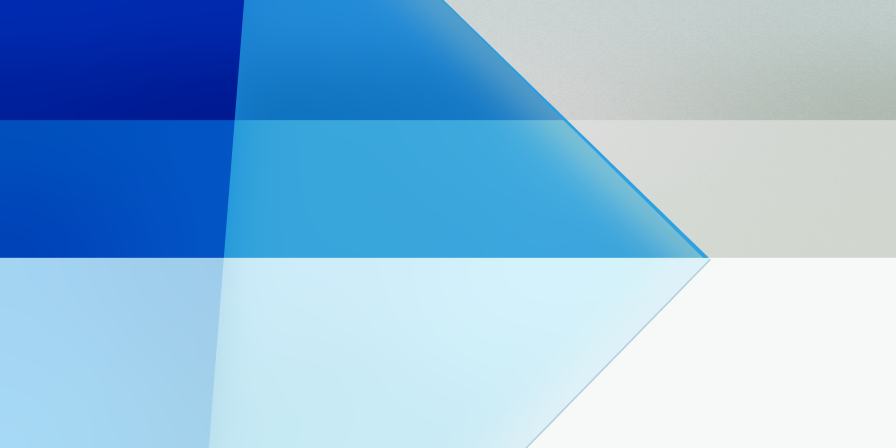
This background is drawn by a WebGL 2 fragment shader. Its source:

```glsl
#version 300 es
precision highp float;
// Layered glass background: a wedge pointing right over pale paper, with a
// slanted blue panel at the left, all cut by three horizontal tint bands.
// Signed line distances give the edges; corner blends give the soft shading.
uniform vec2 u_resolution;
out vec4 fragColor;

const vec2 WEDGE_TOP = vec2(0.990, 1.0);
const vec2 WEDGE_TIP = vec2(1.587, 0.420);
const vec2 WEDGE_FOOT = vec2(1.177, 0.0);
const vec2 PANEL_FOOT = vec2(0.466, 0.0);
const vec2 PANEL_TOP = vec2(0.545, 1.0);
const float BAND_LOW = 0.4245;
const float BAND_HIGH = 0.7318;

// Signed distance to a line, positive on the left of a -> b.
float lineSide(vec2 p, vec2 a, vec2 b) {
  vec2 t = normalize(b - a);
  return dot(p - a, vec2(-t.y, t.x));
}

// Antialiased step, one pixel wide.
float cover(float d, float pixel) {
  return clamp(d / pixel + 0.5, 0.0, 1.0);
}

// Blend of four corner colours: lower left, lower right, upper left, upper right.
vec3 corners(vec3 ll, vec3 lr, vec3 ul, vec3 ur, vec2 uv) {
  uv = smoothstep(0.0, 1.0, uv);
  return mix(mix(ll, lr, uv.x), mix(ul, ur, uv.x), uv.y);
}

vec3 byBand(vec3 low, vec3 middle, vec3 high, vec2 bands) {
  return mix(mix(low, middle, bands.x), high, bands.y);
}

float hash(vec2 cell) {
  return fract(sin(dot(cell, vec2(127.1, 311.7))) * 43758.55);
}

// Slow drifting tone from layered sines.
float softWaves(vec2 p) {
  return sin(p.x * 5.0 + 2.0 * sin(p.y * 4.0)) * 0.6 + sin(p.x * 9.0 - p.y * 7.0) * 0.4;
}

vec3 panelColor(vec2 p, vec3 height, vec2 bands) {
  float x = p.x / PANEL_TOP.x;
  vec3 low = corners(vec3(0.65, 0.85, 0.96), vec3(0.64, 0.82, 0.92),
                     vec3(0.64, 0.83, 0.95), vec3(0.62, 0.80, 0.92), vec2(x, height.x));
  vec3 middle = corners(vec3(0.00, 0.26, 0.72), vec3(0.01, 0.33, 0.77),
                        vec3(0.00, 0.31, 0.74), vec3(0.01, 0.33, 0.77), vec2(x, height.y));
  vec3 high = corners(vec3(0.00, 0.12, 0.60), vec3(0.00, 0.10, 0.57),
                      vec3(0.00, 0.17, 0.69), vec3(0.00, 0.16, 0.68), vec2(x, height.z));
  return byBand(low, middle, high, bands);
}

vec3 wedgeColor(vec2 p, vec3 height, vec2 bands, float upper, float lower, float panel) {
  float x = (p.x - PANEL_TOP.x) / (WEDGE_TIP.x - PANEL_TOP.x);
  vec3 low = corners(vec3(0.78, 0.92, 0.96), vec3(0.81, 0.93, 0.97),
                     vec3(0.81, 0.93, 0.98), vec3(0.83, 0.95, 0.98), vec2(x, height.x));
  vec3 middle = corners(vec3(0.22, 0.65, 0.86), vec3(0.23, 0.64, 0.86),
                        vec3(0.22, 0.65, 0.86), vec3(0.27, 0.68, 0.88), vec2(x, height.y));
  vec3 high = corners(vec3(0.06, 0.45, 0.75), vec3(0.12, 0.51, 0.81),
                      vec3(0.13, 0.54, 0.84), vec3(0.13, 0.55, 0.85), vec2(x, height.z));
  // Tint along the slanted panel edge.
  float seam = exp(panel * 22.0);
  low = mix(low, vec3(0.69, 0.85, 0.91), seam * 0.55);
  middle = mix(middle, vec3(0.11, 0.58, 0.86), seam * 0.7);
  high = mix(high, vec3(0.10, 0.50, 0.82), seam * 0.6);
  // Pale glow inside the two diagonal edges.
  float upperGlow = exp(-pow(upper / 0.075, 2.0));
  float lowerGlow = exp(-pow(lower / 0.08, 2.0));
  low = mix(low, vec3(0.90, 0.95, 0.97), lowerGlow * 0.65);
  middle = mix(middle, vec3(0.54, 0.77, 0.82), upperGlow * 0.75);
  high = mix(high, vec3(0.42, 0.66, 0.78), upperGlow * 0.65);
  return byBand(low, middle, high, bands);
}

vec3 paperColor(vec2 p, vec3 height, vec2 bands) {
  float x = (p.x - 1.0);
  vec3 low = vec3(0.967, 0.972, 0.972);
  vec3 middle = corners(vec3(0.84, 0.86, 0.84), vec3(0.82, 0.84, 0.81),
                        vec3(0.87, 0.87, 0.87), vec3(0.82, 0.84, 0.82), vec2(x, height.y));
  vec3 high = corners(vec3(0.84, 0.84, 0.84), vec3(0.69, 0.73, 0.70),
                      vec3(0.80, 0.83, 0.83), vec3(0.75, 0.80, 0.79), vec2(x, height.z));
  float grain = hash(floor(p * 256.0)) - 0.5;
  high += grain * 0.018;
  middle += grain * 0.006;
  return byBand(low, middle, high, bands);
}

void main() {
  vec2 p = gl_FragCoord.xy / u_resolution * vec2(2.0, 1.0);
  float pixel = 1.0 / u_resolution.y;
  vec2 bands = vec2(cover(p.y - BAND_LOW, pixel), cover(p.y - BAND_HIGH, pixel));
  vec3 height = clamp(vec3(p.y / BAND_LOW, (p.y - BAND_LOW) / (BAND_HIGH - BAND_LOW),
                           (p.y - BAND_HIGH) / (1.0 - BAND_HIGH)), 0.0, 1.0);

  float upper = lineSide(p, WEDGE_TOP, WEDGE_TIP);
  float lower = lineSide(p, WEDGE_TIP, WEDGE_FOOT);
  float panel = lineSide(p, PANEL_FOOT, PANEL_TOP);
  float outside = max(upper, lower);

  vec3 wedge = wedgeColor(p, height, bands, upper, lower, panel);
  wedge += softWaves(p) * 0.006;

  // Rim lines: bright blue above, widening to the tip, and thin grey below.
  float rimWidth = mix(0.009, 0.003, clamp((p.y - BAND_LOW) / (1.0 - BAND_LOW), 0.0, 1.0));
  wedge = mix(wedge, vec3(0.15, 0.62, 0.89), cover(upper + rimWidth, pixel) * bands.x * 0.9);
  wedge = mix(wedge, vec3(0.67, 0.79, 0.84), cover(lower + 0.0035, pixel) * (1.0 - bands.x) * 0.85);

  vec3 color = mix(wedge, paperColor(p, height, bands), cover(outside, pixel));
  color = mix(color, panelColor(p, height, bands), cover(panel, pixel));
  fragColor = vec4(color, 1.0);
}
```
